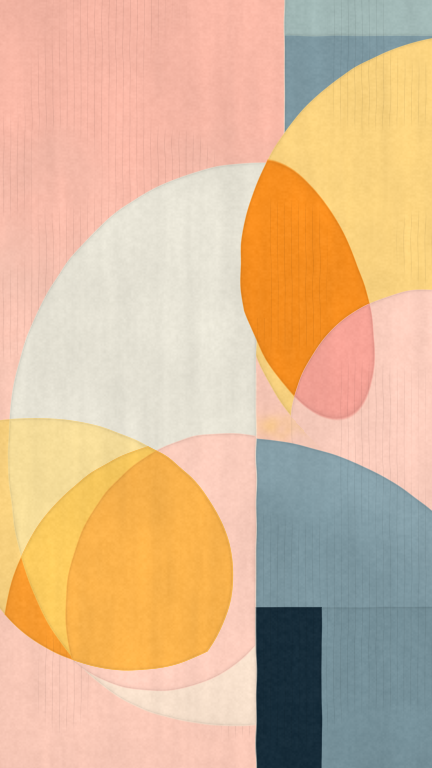
Reproduce this background procedurally as a Shadertoy shader.

```glsl
// Abstract watercolour collage: overlapping discs, a leaf and flat blocks
// in pink, cream, yellow, orange and slate. Distance functions are painted
// in layers, then sine-hash noise adds wash, brush lines and paper grain.

const vec2 GRID = vec2(430.0, 768.0);   // design units across the canvas
const float SEAM = 255.0;               // vertical joint of the lower blocks
const float WOBBLE = 1.6;               // hand-drawn edge drift
const float WASH = 0.075;               // pigment variation
const float GRAIN = 0.022;              // paper texture
const float RIM = 0.07;                 // pigment pooled along the edges

const vec3 ROSE = vec3(0.965, 0.715, 0.645);
const vec3 PINK = vec3(0.982, 0.790, 0.720);
const vec3 BLUSH = vec3(0.985, 0.805, 0.740);
const vec3 CORAL = vec3(0.965, 0.640, 0.590);
const vec3 CREAM = vec3(0.905, 0.890, 0.835);
const vec3 SHELL = vec3(0.970, 0.880, 0.800);
const vec3 YELLOW = vec3(0.980, 0.825, 0.500);
const vec3 LEMON = vec3(0.965, 0.865, 0.600);
const vec3 HONEY = vec3(0.980, 0.790, 0.370);
const vec3 GOLD = vec3(0.980, 0.700, 0.300);
const vec3 ORANGE = vec3(0.970, 0.560, 0.130);
const vec3 SAGE = vec3(0.635, 0.720, 0.710);
const vec3 SLATE = vec3(0.490, 0.590, 0.625);
const vec3 NAVY = vec3(0.090, 0.170, 0.220);

float hash(vec2 p) {
    return fract(sin(dot(p, vec2(127.1, 311.7))) * 43758.5453);
}

float noise(vec2 p) {
    vec2 i = floor(p), f = fract(p);
    f = f * f * (3.0 - 2.0 * f);
    return mix(mix(hash(i), hash(i + vec2(1, 0)), f.x),
               mix(hash(i + vec2(0, 1)), hash(i + vec2(1, 1)), f.x), f.y);
}

float fbm(vec2 p) {
    float sum = 0.0, amp = 0.5;
    for (int i = 0; i < 4; i++) {
        sum += amp * noise(p);
        p = p * 2.03 + 17.3;
        amp *= 0.5;
    }
    return sum;
}

float disc(vec2 p, vec2 centre, float radius) {
    return length(p - centre) - radius;
}

// Rounded oval; power 2 is an ellipse, higher values are fuller
float oval(vec2 q, vec2 radii, float power) {
    vec2 s = pow(abs(q / radii), vec2(power));
    return (pow(s.x + s.y, 1.0 / power) - 1.0) * min(radii.x, radii.y);
}

// Lay a colour inside d < 0 with a slightly darker rim
vec3 paint(vec3 base, vec3 tint, float d, float soft) {
    float rim = RIM * exp(-abs(d + 1.0) * 0.9);
    return mix(base, tint * (1.0 - rim), smoothstep(soft, -soft, d));
}

void mainImage(out vec4 fragColor, in vec2 fragCoord) {
    vec2 g = fragCoord / iResolution.xy * GRID;
    float soft = 0.8 * GRID.y / iResolution.y;
    vec2 p = g + WOBBLE * (vec2(noise(g / 24.0), noise(g / 24.0 + 50.0)) - 0.5);
    float cloud = fbm(g / vec2(70.0, 55.0));
    float streak = fbm(g / vec2(12.0, 110.0));

    // Shapes
    float sun = disc(p, vec2(475, 498), 236.0);
    float moon = p.y > 324.0 ? oval(p - vec2(258, 324), vec2(250, 281), 2.0)
                             : oval(p - vec2(235, 328), vec2(227, 286), 2.3);
    moon = max(moon, p.x - (p.y > 450.0 ? 266.0 : SEAM));
    vec2 tilt = vec2(0.943, 0.333), q = p - vec2(300, 478);
    float egg = oval(vec2(dot(q, tilt), dot(q, vec2(tilt.y, -tilt.x))), vec2(61, 136), 2.0);
    float cheek = disc(p, vec2(430, 338), 141.0);
    float dome = max(oval(p - vec2(225, 158), vec2(160, 177), 2.0), p.x - SEAM);
    if (p.y < 158.0) dome = max(dome, disc(p, vec2(155, 208), 131.0));
    float fruit = max(oval(p - vec2(35, 193), vec2(197, 157), 2.0),
                      disc(p, vec2(130, 268), 170.0));
    float leaf = max(fruit, disc(p, vec2(205, 128), 202.0));
    float hill = max(disc(p, vec2(235, 33), 297.0), SEAM - p.x);

    // Ground and upper blocks
    vec3 col = mix(PINK, ROSE, smoothstep(330.0, 700.0, g.y + 160.0 * (cloud - 0.5)));
    col = paint(col, SLATE, max(283.0 - p.x, 500.0 - p.y), soft);
    col = paint(col, SAGE, max(283.0 - p.x, 732.0 - p.y), soft);

    // Large discs and the lens where they cross
    col = paint(col, YELLOW, sun, soft);
    vec3 moonTint = mix(SHELL, CREAM, smoothstep(90.0, 330.0, g.y));
    col = paint(col, moonTint, moon, soft);
    col = paint(col, BLUSH, cheek, soft);
    col = paint(col, ORANGE, max(max(egg, sun), -cheek), soft);
    col = paint(col, CORAL, max(egg, cheek), soft);

    // Soft orange stain beside the seam
    vec2 s = (g - vec2(286, 342)) / vec2(24, 15);
    float stain = exp(-dot(s, s)) * smoothstep(0.25, 0.6, cloud + 0.1);
    stain *= step(SEAM, g.x) * step(0.0, min(egg, sun));
    col = mix(col, HONEY, 0.85 * stain);

    // Dome, fruit and their overlaps
    col = paint(col, BLUSH, dome, soft);
    col = paint(col, YELLOW, fruit, soft);
    col = paint(col, LEMON, max(fruit, moon), soft);
    col = paint(col, mix(ORANGE, GOLD, 0.35), leaf, soft);
    col = paint(col, HONEY, max(leaf, moon), soft);
    col = paint(col, GOLD, max(leaf, dome), soft);

    // Hill and lower blocks
    float sheen = smoothstep(-45.0, 30.0, disc(g, vec2(215, -20), 310.0));
    col = paint(col, SLATE + 0.05 * sheen, hill, soft);
    float floorBlock = max(SEAM - p.x, p.y - 161.0);
    col = paint(col, SLATE - 0.03, floorBlock, soft);
    col = paint(col, NAVY, max(floorBlock, p.x - 320.0), soft);

    // Pale paper joints
    float joint = abs(p.x - (g.y > 450.0 ? 283.0 : SEAM)) - 0.5;
    float span = g.y > 450.0 ? step(0.0, sun) * step(600.0, g.y) : step(g.y, 395.0);
    col = mix(col, SHELL, 0.6 * span * smoothstep(soft, -soft, joint));

    // Wash, vertical brush lines and grain
    col *= 1.0 + WASH * (cloud + streak - 0.94);
    float lines = smoothstep(0.14, 0.0, abs(fract(p.x / 7.0) - 0.5));
    float patches = smoothstep(0.5, 0.7, noise(g / vec2(60.0, 75.0) + 4.0));
    col *= 1.0 - 0.05 * lines * patches * step(0.0, moon);
    col += GRAIN * (noise(g / 1.8) + noise(g / 4.0) - 1.0);
    fragColor = vec4(clamp(col, 0.0, 1.0), 1.0);
}
```
